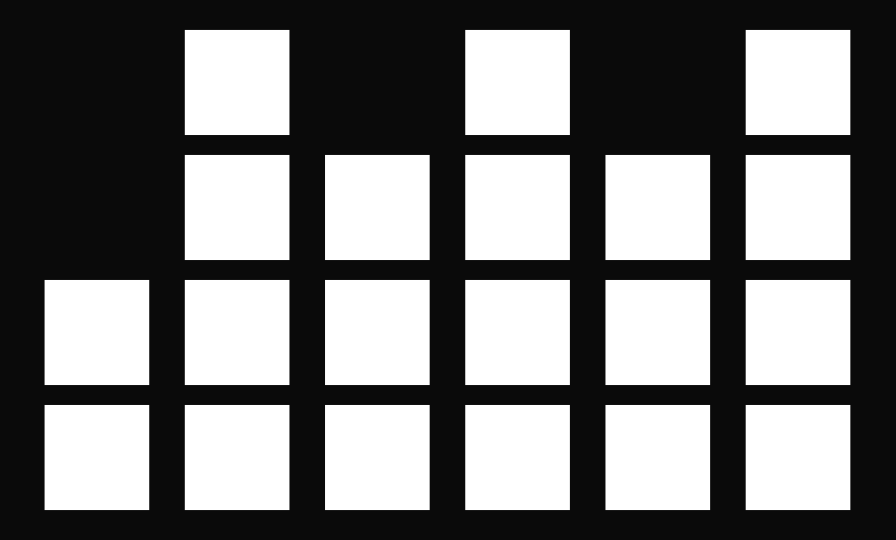
A Shadertoy shader for this background:

```glsl
// Number of stacked tiles in a column, counted from the bottom
float columnHeight(float column) {
    return 3.0 + mod(column, 2.0) - (column < 0.5 ? 1.0 : 0.0);
}

// Smoothed coverage of a box, with all lengths as fractions of the canvas
float boxCoverage(vec2 offset, vec2 halfSize) {
    vec2 inside = (halfSize - abs(offset)) * iResolution.xy;
    vec2 coverage = clamp(inside + 0.5, 0.0, 1.0);
    return coverage.x * coverage.y;
}

void mainImage(out vec4 fragColor, in vec2 fragCoord) {
    vec2 uv = fragCoord / iResolution.xy;

    // Repeating grid of six columns and four rows
    vec2 pitch = vec2(0.1565, 0.2315);
    vec2 grid = (uv - vec2(0.0299, 0.037)) / pitch;
    vec2 cell = floor(grid);
    vec2 offset = (fract(grid) - 0.5) * pitch;

    // Keep only cells that belong to a column's stack
    bool inGrid = cell.x >= 0.0 && cell.x < 6.0 && cell.y >= 0.0;
    bool filled = inGrid && cell.y < columnHeight(cell.x);

    // White tiles on near-black
    float tile = filled ? boxCoverage(offset, vec2(0.0584, 0.0973)) : 0.0;
    fragColor = vec4(mix(vec3(0.039), vec3(1.0), tile), 1.0);
}
```
